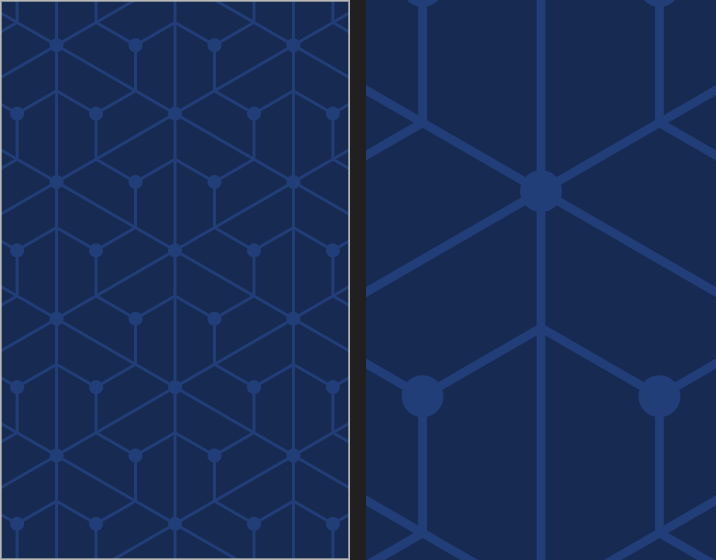
Left: the whole. Right: its middle third, enlarged.
A Shadertoy shader for this pattern:

```glsl
// Triangular line lattice with dotted hubs and three-armed nodes on navy, in a thin pale frame.
#define SIDE 0.2442                 // triangle side, in canvas heights
#define ORIGIN vec2(0.5, 0.0645)    // position of one hub on the canvas
#define LINE_WIDTH 0.0213           // in triangle sides
#define DOT_RADIUS 0.0510           // in triangle sides
#define FRAME_WIDTH 0.0048          // in canvas widths
#define GROUND_COLOR vec3(0.09, 0.165, 0.318)
#define LINE_COLOR vec3(0.13, 0.243, 0.475)
#define FRAME_COLOR vec3(0.72, 0.72, 0.71)

const float SQRT3 = 1.7320508;

float segmentDistance(vec2 p, vec2 end) {
    float t = clamp(dot(p, end) / dot(end, end), 0.0, 1.0);
    return length(p - end * t);
}

// Three families of parallel lines that cross at the hubs.
float latticeDistance(vec2 p) {
    float spacing = 0.5 * SQRT3;
    float d = 1.0;
    for (int i = 0; i < 3; i++) {
        float angle = radians(60.0 * float(i));
        float t = dot(p, vec2(cos(angle), sin(angle))) / spacing;
        d = min(d, abs(t - floor(t + 0.5)) * spacing);
    }
    return d;
}

// One arm down and two arms up at 30 degrees, from a triangle centre.
float nodeArmsDistance(vec2 p) {
    p.x = abs(p.x);
    return min(segmentDistance(p, vec2(0.0, -1.0 / 3.0)),
               segmentDistance(p, vec2(SQRT3, 1.0) / 6.0));
}

float patternDistance(vec2 p) {
    vec2 cell = vec2(SQRT3, 1.0);
    float lines = latticeDistance(p);
    float dots = 1.0;
    // Two staggered grids, each with a hub and a mirrored pair of nodes per cell.
    for (int i = 0; i < 2; i++) {
        vec2 q = p - 0.5 * cell * float(i);
        q -= cell * floor(q / cell + 0.5);
        vec2 node = vec2(abs(q.x) - 1.0 / SQRT3, q.y);
        lines = min(lines, nodeArmsDistance(node));
        dots = min(dots, min(length(q), length(node)));
    }
    return min(lines - 0.5 * LINE_WIDTH, dots - DOT_RADIUS);
}

// Antialiased coverage of a signed distance.
float coverage(float d, float pixel) {
    return clamp(0.5 - d / pixel, 0.0, 1.0);
}

void mainImage(out vec4 fragColor, in vec2 fragCoord) {
    float unit = SIDE * iResolution.y;
    vec2 p = (fragCoord - ORIGIN * iResolution.xy) / unit;
    vec3 color = mix(GROUND_COLOR, LINE_COLOR, coverage(patternDistance(p), 1.0 / unit));

    // Pale frame along the canvas edge.
    vec2 inset = min(fragCoord, iResolution.xy - fragCoord) / iResolution.x;
    float frame = min(inset.x, inset.y) - FRAME_WIDTH;
    color = mix(color, FRAME_COLOR, coverage(frame, 1.0 / iResolution.x));

    fragColor = vec4(color, 1.0);
}
```
